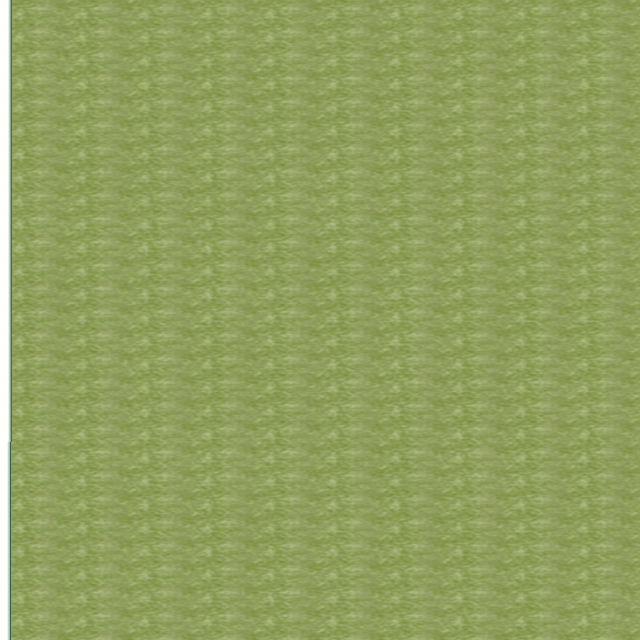
Give the GLSL for this texture, as a WebGL 2 fragment shader.

```glsl
#version 300 es
precision highp float;

#define REPEATS vec2(10.2, 27.4)
#define TILE_ORIGIN vec2(0.085, 0.004)
#define MARGIN 0.0136
#define RULE_X 0.0174
#define RULE_WIDTH 0.0017
#define RULE_STEP vec2(0.0013, 0.31)
#define STREAKS 0.60
#define ROWS 0.13
#define GRAIN 0.40
#define WEAR 0.08
#define DRYNESS 0.28
#define TONE_RANGE 0.55

uniform vec2 u_resolution;
out vec4 fragColor;

const vec3 SHADE = vec3(0.490, 0.570, 0.262);
const vec3 GRASS = vec3(0.562, 0.624, 0.358);
const vec3 STRAW = vec3(0.650, 0.702, 0.470);
const vec3 DRY = vec3(0.570, 0.592, 0.390);
const vec3 PAPER = vec3(1.0, 1.0, 0.99);
const vec3 MINT = vec3(0.72, 0.84, 0.76);
const vec3 RULE = vec3(0.20, 0.35, 0.24);

vec2 hashGradient(vec2 cell) {
  vec3 q = fract(cell.xyx * vec3(0.1031, 0.1030, 0.0973));
  q += dot(q, q.yzx + 33.33);
  float angle = 6.2832 * fract((q.x + q.y) * q.z);
  return vec2(cos(angle), sin(angle));
}

// Gradient noise that wraps after a whole number of cells
float wrappedNoise(vec2 p, vec2 period, float seed) {
  vec2 cell = floor(p), f = fract(p);
  vec2 w = f * f * f * (f * (f * 6.0 - 15.0) + 10.0);
  vec4 corner;
  for (int i = 0; i < 4; i++) {
    vec2 o = vec2(i & 1, i >> 1);
    corner[i] = dot(hashGradient(mod(cell + o, period) + seed), f - o);
  }
  vec2 rows = mix(corner.xz, corner.yw, w.x);
  return mix(rows.x, rows.y, w.y);
}

// Long horizontal grass streaks, identical in every tile
float tileStreaks(vec2 t) {
  float tone = 0.0, gain = 1.0;
  vec2 cells = vec2(3.0, 4.0);
  for (int i = 0; i < 3; i++) {
    tone += gain * wrappedNoise(t * cells, cells, 17.0 * float(i) + 5.0);
    cells = floor(cells * vec2(2.0, 1.6));
    gain *= 0.95;
  }
  return tone;
}

void main() {
  vec2 uv = gl_FragCoord.xy / u_resolution;
  float px = 1.0 / u_resolution.x;
  vec2 tile = (uv - TILE_ORIGIN) * REPEATS;

  // Repeating turf with darker rows that fade toward the seams
  float seam = 0.5 + 0.5 * cos(6.2832 * tile.x);
  float bend = 0.05 * sin(6.2832 * tile.x);
  float band = sin(6.2832 * (tile.y + bend));
  float tone = STREAKS * tileStreaks(tile) * (1.1 - 0.25 * seam);
  tone -= ROWS * band * (1.0 - 0.6 * seam);

  // Fine grain and slow wear that differ between repeats
  tone += GRAIN * wrappedNoise(uv * vec2(130.0, 250.0), vec2(512.0), 71.0);
  tone += WEAR * wrappedNoise(uv * vec2(7.0, 9.0), vec2(64.0), 29.0);
  vec3 color = mix(GRASS, SHADE, clamp(-tone / TONE_RANGE, 0.0, 1.3));
  color = mix(color, STRAW, clamp(tone / TONE_RANGE, 0.0, 1.2));

  // Ragged dry seams
  float patches = wrappedNoise(tile * vec2(5.0, 3.0), vec2(5.0, 3.0), 43.0);
  color = mix(color, DRY, DRYNESS * smoothstep(0.4, 1.1, seam + 0.9 * patches));

  // Pale margin and thin dark rule with a small step
  float shift = RULE_STEP.x * step(uv.y, RULE_STEP.y);
  float ruleX = RULE_X - shift;
  color = mix(MINT, color, smoothstep(-px, px, uv.x - ruleX));
  color = mix(PAPER, color, smoothstep(-px, px, uv.x - MARGIN + shift));
  float rule = abs(uv.x - ruleX) - 0.5 * RULE_WIDTH;
  color = mix(color, RULE, 1.0 - smoothstep(-0.5 * px, 0.5 * px, rule));
  fragColor = vec4(color, 1.0);
}
```
